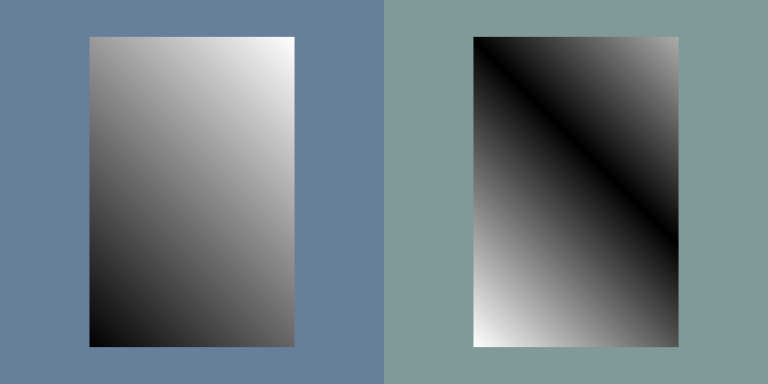
Give the GLSL for this background, as a WebGL 2 fragment shader.

```glsl
#version 300 es
precision highp float;

uniform vec2 u_resolution;
out vec4 fragColor;

// Signed distance to a centred box
float boxDistance(vec2 p, vec2 halfSize) {
    vec2 d = abs(p) - halfSize;
    return length(max(d, 0.0)) + min(max(d.x, d.y), 0.0);
}

void main() {
    vec2 uv = gl_FragCoord.xy / u_resolution;
    float pixel = 1.0 / u_resolution.y;

    // Two square halves, each with its own centred coordinates
    float rightHalf = step(0.5, uv.x);
    vec2 p = vec2(fract(uv.x * 2.0), uv.y) - 0.5;
    vec3 background = mix(vec3(0.4, 0.5, 0.6), vec3(0.5, 0.6, 0.6), rightHalf);

    // Diagonal ramp from the lower left to the upper right corner
    vec2 halfSize = vec2(0.267, 0.404);
    vec2 q = p + halfSize;
    float ramp = clamp((q.x + q.y) / (2.0 * (halfSize.x + halfSize.y)), 0.0, 1.0);

    // The right panel folds the ramp around a dark diagonal
    float folded = abs(1.0 - ramp / 0.597);
    float shade = mix(ramp, folded, rightHalf);

    // Panel with a smoothed edge
    float panel = clamp(0.5 - boxDistance(p, halfSize) / pixel, 0.0, 1.0);
    fragColor = vec4(mix(background, vec3(shade), panel), 1.0);
}
```
